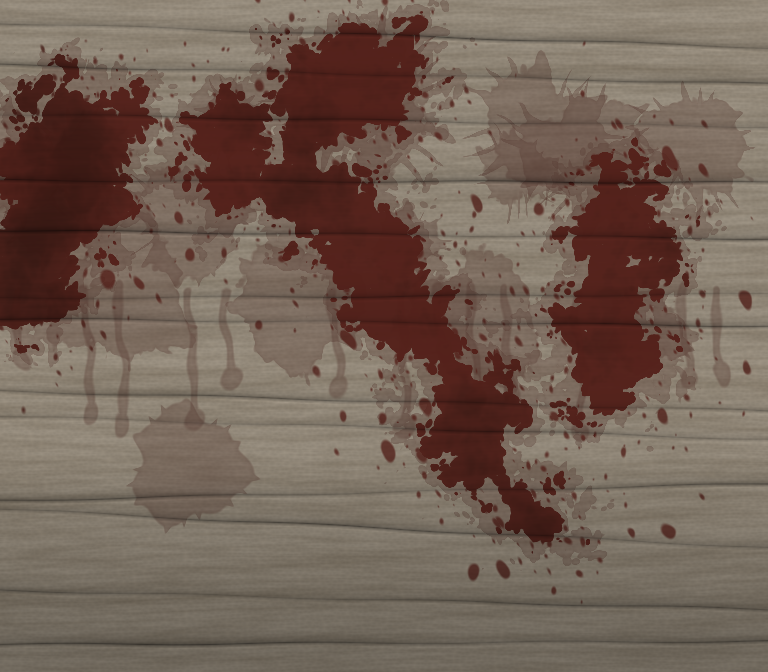
Write a WebGL 1 fragment shader that draws this texture.

```glsl
precision highp float;
uniform vec2 u_resolution;

// Palette
const vec3 WOOD_LIGHT = vec3(0.595, 0.555, 0.495);
const vec3 WOOD_MID = vec3(0.465, 0.420, 0.355);
const vec3 STAIN_THIN = vec3(0.325, 0.205, 0.175);
const vec3 STAIN_RED = vec3(0.325, 0.120, 0.095);
const vec3 STAIN_DARK = vec3(0.190, 0.075, 0.055);
// Sizes and strengths, lengths in canvas heights
const float SOFT = 0.0025;
const float RAGGED = 0.085;
const float THIN_ALPHA = 0.30;
const float RIM_ALPHA = 0.13;
const float HALO = 0.035;
const float DRIP_SPACING = 0.052;
const float SEAM_COUNT = 13.0;

vec2 hash2(vec2 p) {
  return fract(sin(vec2(dot(p, vec2(127.1, 311.7)), dot(p, vec2(269.5, 183.3)))) * 43758.5);
}

// Distance to the nearest scattered cell point
float cellular(vec2 p) {
  vec2 id = floor(p), f = p - id;
  float nearest = 2.0;
  for (int y = -1; y <= 1; y++)
    for (int x = -1; x <= 1; x++) {
      vec2 o = vec2(float(x), float(y));
      vec2 v = o + hash2(id + o) - f;
      nearest = min(nearest, dot(v, v));
    }
  return sqrt(nearest);
}

vec2 wobble(vec2 p) {
  return sin(p.yx * 23.0 + 1.3) * 0.5 + sin(p.yx * 51.0 + p * 37.0) * 0.3
       + sin(p * 97.0 - p.yx * 83.0) * 0.2;
}

float ink(float d) { return 1.0 - smoothstep(-SOFT, SOFT, d); }

// Transparent wash with a darker drying rim
float wash(float d) { return ink(d) * (THIN_ALPHA + RIM_ALPHA * exp(-abs(d) / 0.004)); }

float capsule(vec2 p, vec2 a, vec2 b, float r) {
  vec2 v = b - a;
  return length(p - a - v * clamp(dot(p - a, v) / dot(v, v), 0.0, 1.0)) - r;
}

// Round blot whose outline throws thin radial spikes
float splat(vec2 p, vec2 c, float r, float spike, float seed) {
  vec2 v = p - c;
  float a = atan(v.y, v.x);
  float lobes = sin(a * 3.0 + seed) * 0.12 + sin(a * 7.0 - seed * 2.0) * 0.07;
  float rays = pow(abs(sin(a * 8.0 + seed + sin(a * 5.0 + seed))), 14.0);
  return length(v) - r * (1.0 + lobes + spike * rays);
}

// Heavy pools: left mass, diagonal run, right mass
float pools(vec2 p) {
  float d = capsule(p, vec2(0.12, 0.80), vec2(0.04, 0.61), 0.084);
  d = min(d, capsule(p, vec2(0.47, 0.85), vec2(0.56, 0.89), 0.068));
  d = min(d, capsule(p, vec2(0.34, 0.79), vec2(0.35, 0.75), 0.054));
  d = min(d, capsule(p, vec2(0.44, 0.72), vec2(0.54, 0.65), 0.055));
  d = min(d, capsule(p, vec2(0.54, 0.62), vec2(0.71, 0.39), 0.047));
  d = min(d, capsule(p, vec2(0.67, 0.36), vec2(0.81, 0.23), 0.028));
  d = min(d, capsule(p, vec2(0.93, 0.68), vec2(0.90, 0.46), 0.063));
  return d;
}

// Loose drops, one per cell, fewer away from the pools
float drops(vec2 p, float size, float reach) {
  vec2 id = floor(p / size), h = hash2(id + size * 91.0), k = hash2(id + 7.7);
  vec2 c = (id + 0.3 + 0.4 * h) * size;
  float present = step(k.x, 0.65 * (1.0 - smoothstep(0.0, reach, pools(c))));
  vec2 v = (p - c) * vec2(1.3, 0.85);
  v.x += v.y * 0.3;
  return ink(length(v) - size * (0.04 + 0.20 * k.y * k.y)) * present;
}

// Seams between boards: x is shadow, y is lit edge
vec2 seams(vec2 p) {
  vec2 s = vec2(0.0);
  for (float i = 0.0; i < SEAM_COUNT; i++) {
    vec2 h = hash2(vec2(i, 4.2)), k = hash2(vec2(i, 9.1));
    float line = (i + 0.2 + 0.6 * h.x) / SEAM_COUNT + (p.x - 0.57) * (0.08 * h.y - 0.055);
    float d = p.y - line - 0.0015 * sin(p.x * 17.0 + i * 3.0);
    float strength = (0.45 + 0.55 * k.x) * (0.75 + 0.25 * sin(p.x * 6.0 + i * 2.4));
    s.x += strength * (exp(-abs(d) / 0.0019) * 0.75 + exp(-abs(d - 0.004) / 0.010) * 0.22);
    s.y += strength * exp(-abs(d + 0.0055) / 0.0022);
  }
  return s;
}

void main() {
  vec2 p = gl_FragCoord.xy / u_resolution.y;

  // Wood: long stretched cells and fine streaks
  vec2 g = p + vec2(0.0, 0.004 * sin(p.x * 7.0 + p.y * 13.0) - 0.015 * p.x);
  float fiber = cellular(g * vec2(4.0, 75.0)) * 0.6 + cellular(g * vec2(16.0, 210.0)) * 0.4;
  float speck = cellular(p * vec2(130.0, 190.0));
  float bands = 0.5 + 0.25 * sin(g.y * 41.0) + 0.25 * sin(g.y * 97.0 + p.x * 2.0);
  vec3 color = mix(WOOD_MID, WOOD_LIGHT, clamp(1.1 - fiber * 0.85 + bands * 0.25, 0.0, 1.1));
  color *= 0.96 + 0.07 * speck;

  // Ragged outline shared by the pools and their halo
  vec2 q = p + wobble(p) * 0.010;
  float rough = cellular(q * 13.0) * 0.45 + cellular(q * 31.0) * 0.33 + cellular(q * 74.0) * 0.22;
  float pool = pools(q) + (rough - 0.47) * RAGGED * 2.0;

  // Overlapping thin washes
  float clear = 1.0 - wash(pool - HALO);
  for (float i = 0.0; i < 15.0; i++) {
    vec2 h = hash2(vec2(i, 2.6));
    vec2 c = vec2(fract(i * 0.618 + 0.07) * 1.12, 0.49 + 0.36 * h.x);
    float d = splat(q, c, 0.045 + 0.055 * h.y, 0.45 * h.x, i * 1.9);
    clear *= 1.0 - wash(d + (rough - 0.47) * 0.05);
  }
  clear *= 1.0 - wash(splat(p, vec2(0.28, 0.305), 0.083, 0.12, 2.0));

  // Drips ending in round beads
  float column = floor(p.x / DRIP_SPACING);
  vec2 h = hash2(vec2(column, 5.3));
  vec2 tip = vec2((column + 0.35 + 0.3 * h.x) * DRIP_SPACING, 0.49 - 0.13 * h.y);
  float drip = capsule(q, tip, vec2(tip.x, 0.57), 0.006);
  drip = min(drip, length((q - tip) * vec2(1.0, 0.75)) - 0.013);
  clear *= 1.0 - wash(drip) * step(0.4, h.x);
  color = mix(color, STAIN_THIN, (1.0 - clear) * (0.86 + 0.28 * rough));

  // Heavy stain, darkest toward the lower left and inside the pools
  float depth = smoothstep(0.0, 0.09, -pool) * 0.35 + 0.30 * (1.0 - smoothstep(0.0, 0.3, p.x));
  depth += 0.22 * sin(q.x * 19.0 + sin(q.y * 23.0)) + 0.2 * (fiber - 0.5);
  vec3 heavy = mix(STAIN_RED, STAIN_DARK, clamp(depth, 0.0, 1.0));
  float spots = max(drops(q, 0.060, 0.22), drops(q, 0.023, 0.15));
  color = mix(color, heavy, max(ink(pool) * 0.94, spots * 0.78));

  // Board seams and dim lower edge over everything
  vec2 seam = seams(p);
  color *= 1.0 - 0.72 * min(seam.x, 1.0);
  color *= 1.0 + 0.17 * min(seam.y, 1.0);
  color *= 1.0 - 0.24 * (1.0 - smoothstep(0.0, 0.42, p.y));
  gl_FragColor = vec4(color, 1.0);
}
```
